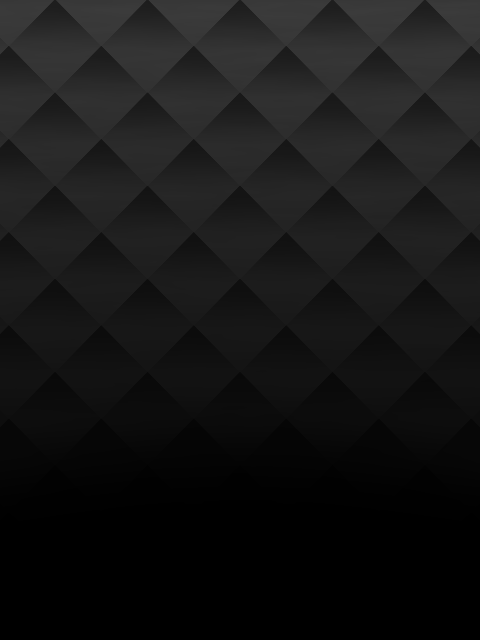
Reproduce this background procedurally as a Shadertoy shader.

```glsl
// Dark quilted wall of diamonds, each shaded from a dim upper tip to a lit base.
// The diamonds are unit squares of a rotated grid; a vertical light falls off
// to black near the bottom, soonest along the centre line.

vec2 hashGradient(vec2 cell) {
    float h = fract(sin(dot(cell, vec2(127.1, 311.7))) * 43758.5);
    return vec2(cos(6.2832 * h), sin(6.2832 * h));
}

float gradientNoise(vec2 p) {
    vec2 i = floor(p), f = fract(p);
    vec2 u = f * f * f * (f * (f * 6.0 - 15.0) + 10.0);
    float a = dot(hashGradient(i), f);
    float b = dot(hashGradient(i + vec2(1, 0)), f - vec2(1, 0));
    float c = dot(hashGradient(i + vec2(0, 1)), f - vec2(0, 1));
    float d = dot(hashGradient(i + vec2(1, 1)), f - vec2(1, 1));
    return mix(mix(a, b, u.x), mix(c, d, u.x), u.y);
}

// Sawtooth whose drop is spread over a width, to smooth the seams
vec2 softFract(vec2 x, float width) {
    vec2 f = fract(x);
    return f * (1.0 - smoothstep(1.0 - width, 1.0, f));
}

void mainImage(out vec4 fragColor, in vec2 fragCoord) {
    // x is centred, in canvas widths; depth runs from 0 at the top to 1
    float x = fragCoord.x / iResolution.x - 0.5;
    float depth = 1.0 - fragCoord.y / iResolution.y;

    // Diamond grid: about 5.2 across and 6.87 down
    vec2 p = vec2(x * 5.19, depth * 6.87);
    float seam = 1.5 * 5.19 / iResolution.x;
    vec2 local = softFract(vec2(p.y + p.x, p.y - p.x), seam);

    // Height within a diamond: 0 at its upper tip, 1 at its lower tip
    float fall = 0.5 * (local.x + local.y);
    float facet = mix(0.54, 1.08, smoothstep(0.0, 0.65, fall));

    // Overall light, with a curved fade into black
    float light = max(0.215 - 0.25 * depth, 0.0);
    light *= 1.0 - smoothstep(0.6, 0.83, depth - 0.2 * x * x);

    // Faint horizontal streaks
    float streaks = 1.0 + 0.04 * gradientNoise(p * vec2(2.0, 14.0));

    fragColor = vec4(vec3(light * facet * streaks), 1.0);
}
```
